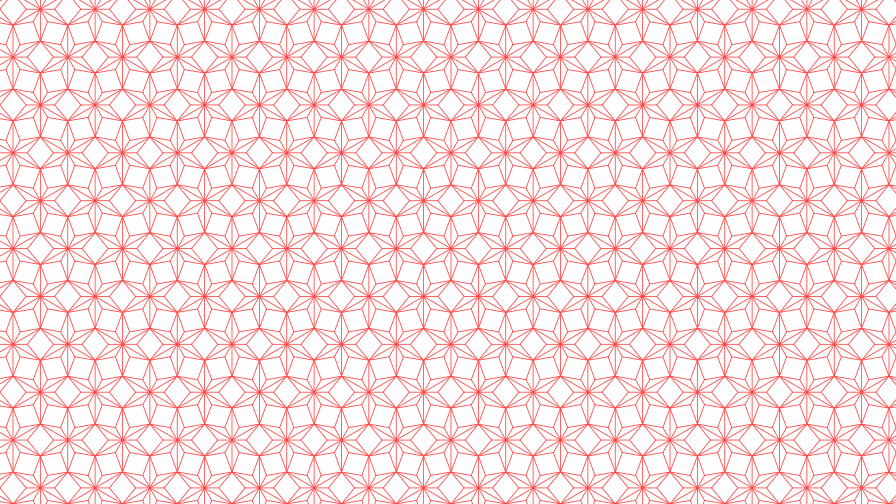
This pattern is drawn by a Shadertoy shader. Its source:

```glsl
// Lengths on the canvas are fractions of its height
const float STAR_SPACING = 0.10863;
const float ROW_SPACING  = 0.09498;
const vec2  FIRST_STAR   = vec2(0.0801, 0.0319);

// Lengths inside the lattice are fractions of the star spacing
const float LINE_WIDTH   = 0.0147;
const float NOTCH_RADIUS = 0.26;
const float ROOT3        = 1.7320508;
const float TIP_RADIUS   = 1.0 / ROOT3;

const vec3 PAPER = vec3(1.0, 0.998, 0.998);
const vec3 INK   = vec3(0.99, 0.25, 0.25);

float segmentDistance(vec2 p, vec2 a, vec2 b) {
    vec2 ab = b - a;
    float t = clamp(dot(p - a, ab) / dot(ab, ab), 0.0, 1.0);
    return length(p - a - ab * t);
}

// Share of a pixel covered by a line, also for lines thinner than a pixel
float lineCoverage(float dist, float pixel) {
    float halfLine = 0.5 * LINE_WIDTH;
    float halfPixel = 0.5 * pixel;
    float overlap = min(dist + halfLine, halfPixel) - max(dist - halfLine, -halfPixel);
    return clamp(overlap / pixel, 0.0, 1.0);
}

// Offset from the nearest star in a triangular lattice
vec2 nearestStar(vec2 p) {
    vec2 cell = vec2(1.0, ROOT3);
    vec2 evenRow = mod(p + 0.5 * cell, cell) - 0.5 * cell;
    vec2 oddRow = mod(p, cell) - 0.5 * cell;
    return dot(evenRow, evenRow) < dot(oddRow, oddRow) ? evenRow : oddRow;
}

// Paper left bare by a six-pointed star with its twelve spokes
float starClearance(vec2 p, float pixel) {
    vec2 notch = vec2(NOTCH_RADIUS, 0.0);
    vec2 tip = TIP_RADIUS * vec2(0.5 * ROOT3, 0.5);
    mat2 sixthTurn = mat2(0.5, 0.5 * ROOT3, -0.5 * ROOT3, 0.5);
    float clear = 1.0;
    for (int i = 0; i < 6; i++) {
        // Spokes
        clear *= 1.0 - lineCoverage(segmentDistance(p, vec2(0.0), tip), pixel);
        clear *= 1.0 - lineCoverage(segmentDistance(p, vec2(0.0), notch), pixel);
        // Outline on both sides of the notch
        vec2 mirrored = vec2(p.x, abs(p.y));
        clear *= 1.0 - lineCoverage(segmentDistance(mirrored, notch, tip), pixel);
        p = sixthTurn * p;
    }
    return clear;
}

void mainImage(out vec4 fragColor, in vec2 fragCoord) {
    vec2 canvas = fragCoord / iResolution.y - FIRST_STAR;
    vec2 lattice = canvas / vec2(STAR_SPACING, ROW_SPACING) * vec2(1.0, 0.5 * ROOT3);
    float pixel = 1.0 / (iResolution.y * STAR_SPACING);

    float clear = starClearance(nearestStar(lattice), pixel);
    fragColor = vec4(mix(INK, PAPER, clear), 1.0);
}
```
